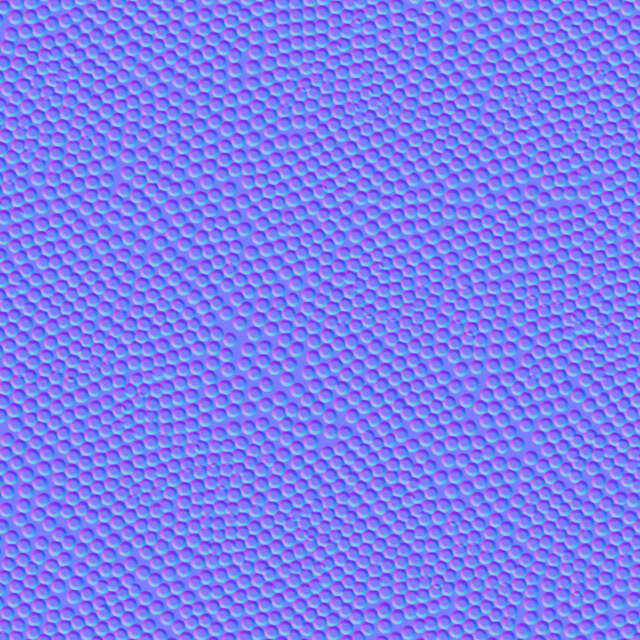
This texture map is drawn by a Shadertoy shader. Its source:

```glsl
// Tangent-space normal map of a surface closely packed with small round dimples.
#define CELLS 43.0       // dimples across the canvas
#define TURN -0.30       // overall direction of the rows, radians
#define BEND 1.5         // slow bending of the rows, in cells
#define WOBBLE 0.40      // finer bending of the rows, in cells
#define JITTER 0.42      // scatter of single dimples before spacing, in cells
#define SPACING 1.0      // distance that dimples try to keep
#define FLOOR_R 0.17     // radius of the flat floor
#define RIM_R 0.56       // radius of the outer rim
#define DEPTH 0.80       // steepness of the walls
#define RIGHT_WALL 0.85  // relative steepness of right-hand walls
#define TILT vec2(-0.03, -0.02)

const float ROW = 0.8660254; // row height of a hexagonal lattice

vec2 hash2(vec2 p) {
    vec3 q = fract(p.xyx * vec3(0.1031, 0.1030, 0.0973));
    q += dot(q, q.yzx + 33.33);
    return fract((q.xx + q.yz) * q.zy);
}

float gradientDot(vec2 cell, vec2 offset) {
    float angle = 6.2831853 * hash2(cell + 71.0).x;
    return dot(vec2(cos(angle), sin(angle)), offset);
}

float gradientNoise(vec2 p) {
    vec2 i = floor(p), f = fract(p);
    vec2 u = f * f * f * (f * (f * 6.0 - 15.0) + 10.0);
    vec2 e = vec2(1.0, 0.0);
    float low = mix(gradientDot(i, f), gradientDot(i + e, f - e), u.x);
    float high = mix(gradientDot(i + e.yx, f - e.yx), gradientDot(i + 1.0, f - 1.0), u.x);
    return mix(low, high, u.y);
}

vec2 noise2(vec2 p) {
    return vec2(gradientNoise(p), gradientNoise(p + vec2(37.2, 91.7)));
}

// Maps the canvas to a turned and gently bent lattice
vec2 toLattice(vec2 p) {
    float c = cos(TURN), s = sin(TURN);
    return mat2(c, s, -s, c) * (p + BEND * noise2(p * 0.08) + WOBBLE * noise2(p * 0.27 + 15.0));
}

// Inward slope of one dimple: zero on the floor, strongest just inside the rim
vec2 dimpleSlope(vec2 toPoint) {
    float d = length(toPoint);
    float wall = smoothstep(FLOOR_R, 0.40, d) * (1.0 - smoothstep(0.40, RIM_R, d));
    return -toPoint / max(d, 1e-4) * wall;
}

// Sum over nearby dimples, so touching walls cancel softly on their ridge
vec2 surfaceSlope(vec2 p) {
    // Local inverse of the bending keeps every dimple round
    vec2 q = toLattice(p);
    float h = 0.25;
    mat2 unbend = inverse(mat2(toLattice(p + vec2(h, 0.0)) - q,
                               toLattice(p + vec2(0.0, h)) - q) / h);

    // Scattered centers relative to the point
    vec2 centers[25];
    float baseRow = floor(q.y / ROW + 0.5);
    for (int k = 0; k < 25; k++) {
        float row = baseRow + float(k / 5 - 2);
        float shift = 0.5 * mod(row, 2.0);
        vec2 id = vec2(floor(q.x - shift + 0.5) + float(k % 5 - 2), row);
        vec2 center = vec2(id.x + shift, row * ROW) + JITTER * (hash2(id + 200.0) - 0.5);
        centers[k] = unbend * (center - q);
    }

    // Push crowded centers apart, then add their walls
    vec2 slope = vec2(0.0);
    for (int j = 1; j <= 3; j++) {
        for (int i = 1; i <= 3; i++) {
            vec2 center = centers[j * 5 + i];
            vec2 push = vec2(0.0);
            for (int k = 0; k < 25; k++) {
                vec2 away = center - centers[k];
                float d = length(away);
                push += away / max(d, 1e-4) * max(SPACING - d, 0.0);
            }
            slope += dimpleSlope(-center - 0.45 * push);
        }
    }
    return slope;
}

void mainImage(out vec4 fragColor, in vec2 fragCoord) {
    vec2 slope = surfaceSlope(CELLS * fragCoord / iResolution.y);

    // Soften right-hand walls, then encode the normal
    slope.x = max(slope.x, 0.0) + RIGHT_WALL * min(slope.x, 0.0);
    vec3 normal = normalize(vec3(DEPTH * slope + TILT, 1.0));
    fragColor = vec4(0.5 + 0.5 * normal, 1.0);
}
```
